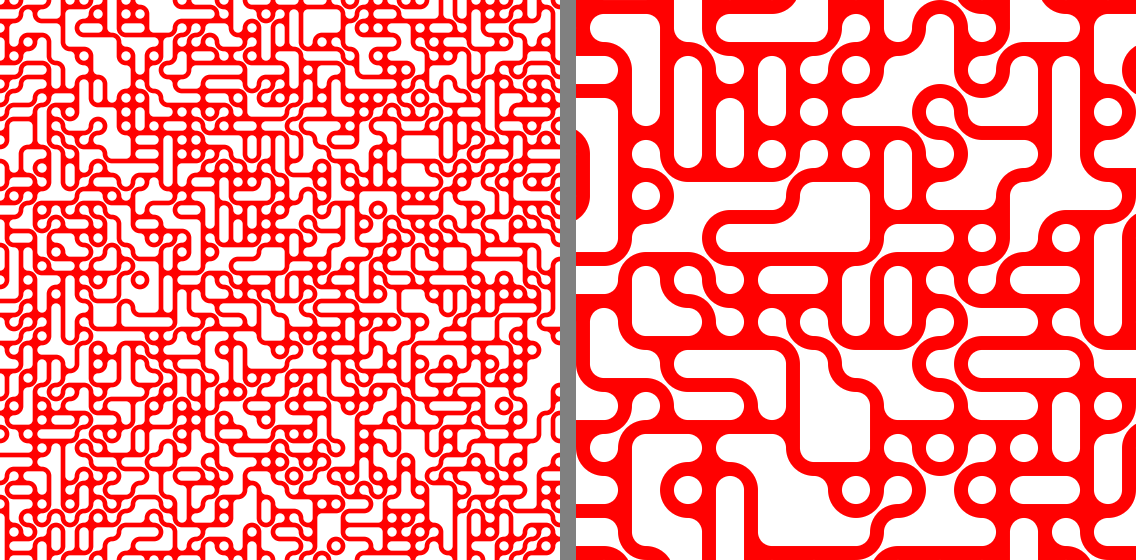
Left: the whole. Right: its middle third, enlarged.
This pattern is drawn by a WebGL 2 fragment shader. Its source:

```glsl
#version 300 es
precision highp float;
// Rounded red outlines between randomly labelled grid points.
// Each tile reads the labels of its four corners and draws quarter arcs and
// straight strokes that separate unlike labels, so no stroke ever ends.

#define TILES 40.0         // tiles along the shorter side
#define LABELS 4.0         // number of different labels
#define HALF_STROKE 0.166  // half stroke width, in tiles
#define SOFTNESS 1.0       // edge blend width, in output samples
#define INK vec3(1.0, 0.005, 0.005)
#define PAPER vec3(1.0)

uniform vec2 u_resolution;
out vec4 fragColor;

float hash(vec2 p) {
    return fract(sin(dot(p, vec2(127.1, 311.7))) * 43758.5453);
}

float labelAt(vec2 gridPoint) {
    return floor(hash(gridPoint) * LABELS);
}

// Distance to the centre line of a quarter arc around a tile corner
float arcDistance(vec2 p, vec2 corner) {
    return abs(length(p - corner) - 0.5);
}

// Distance to the nearest stroke centre line inside one tile
float strokeDistance(vec2 tile, vec2 p) {
    // Corner labels, counterclockwise from the lower left
    float a = labelAt(tile);
    float b = labelAt(tile + vec2(1.0, 0.0));
    float c = labelAt(tile + vec2(1.0, 1.0));
    float d = labelAt(tile + vec2(0.0, 1.0));

    // Like labels on a diagonal stay joined by a narrow gap
    bool joinAC = a == c && (b != d || hash(tile + 71.3) < 0.5);
    bool joinBD = b == d && !joinAC;

    // Arcs cut off corners that differ from both neighbours
    float dist = 1.0;
    if (a != b && a != d && !joinAC) dist = min(dist, arcDistance(p, vec2(0.0, 0.0)));
    if (b != a && b != c && !joinBD) dist = min(dist, arcDistance(p, vec2(1.0, 0.0)));
    if (c != b && c != d && !joinAC) dist = min(dist, arcDistance(p, vec2(1.0, 1.0)));
    if (d != a && d != c && !joinBD) dist = min(dist, arcDistance(p, vec2(0.0, 1.0)));

    // Straight strokes part opposite sides that share no label
    if (a != c && b != d) {
        if (a != d && b != c) dist = min(dist, abs(p.y - 0.5));
        if (a != b && c != d) dist = min(dist, abs(p.x - 0.5));
    }
    return dist;
}

void main() {
    float scale = TILES / min(u_resolution.x, u_resolution.y);
    vec2 position = gl_FragCoord.xy * scale;
    float edge = strokeDistance(floor(position), fract(position)) - HALF_STROKE;
    float coverage = clamp(0.5 - edge / (scale * SOFTNESS), 0.0, 1.0);
    fragColor = vec4(mix(PAPER, INK, coverage), 1.0);
}
```
